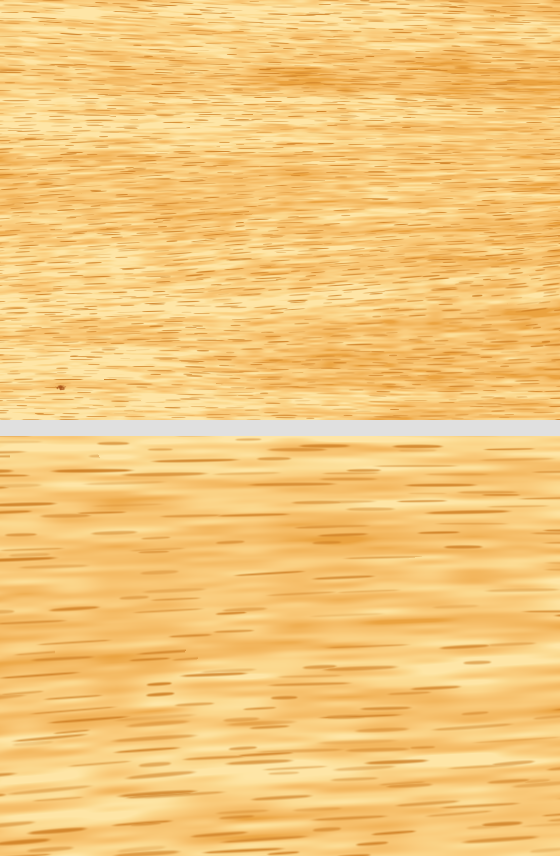
Top, the full canvas; bottom, a detail of the centre.
Give the GLSL for this texture, as a Shadertoy shader.

```glsl
// Pale golden oak board: flowing horizontal grain with short dark pores.

// Tones from dark to light
const vec3 TONES[6] = vec3[6](
    vec3(0.92, 0.64, 0.25), vec3(0.95, 0.71, 0.36), vec3(0.965, 0.75, 0.42),
    vec3(0.98, 0.80, 0.49), vec3(0.985, 0.85, 0.56), vec3(0.995, 0.90, 0.65));
const vec3 PORE_COLOR = vec3(0.80, 0.48, 0.12);
const vec3 KNOT_COLOR = vec3(0.62, 0.27, 0.05);

// Lengths are in canvas heights
const float MEAN_TONE = 3.25;
const float SIDE_LIGHT = 1.7;
const float BAND_CONTRAST = 1.9;
const float FIBER_CONTRAST = 2.9;
const float ARCH_TILT = 0.06;
const float WAVINESS = 0.022;
const int PORE_LAYERS = 3;
const vec2 PORE_CELL = vec2(0.085, 0.0185);
const float PORE_HALF_WIDTH = 0.0014;
const float PORE_STRENGTH = 0.88;
const vec2 KNOT_CENTER = vec2(0.145, 0.077);
const vec2 KNOT_RADIUS = vec2(0.009, 0.005);

float hash(vec2 p) {
    return fract(sin(dot(p, vec2(127.1, 311.7))) * 43758.5453);
}

float noise(vec2 p) {
    vec2 i = floor(p), f = fract(p);
    f = f * f * (3.0 - 2.0 * f);
    return mix(mix(hash(i), hash(i + vec2(1, 0)), f.x),
               mix(hash(i + vec2(0, 1)), hash(i + vec2(1, 1)), f.x), f.y);
}

// Noise centred on zero
float grain(vec2 p) {
    return noise(p) - 0.5;
}

// Straightens the gently arched grain lines
vec2 grainSpace(vec2 p) {
    float rise = smoothstep(0.05, 0.4, p.y) * (1.0 - smoothstep(0.4, 0.85, p.y));
    float fall = 0.5 * smoothstep(0.6, 1.0, p.y);
    float wave = grain(p * vec2(1.6, 3.0)) + 0.25 * grain(p * vec2(5.0, 9.0) + 7.0);
    return vec2(p.x, p.y - ARCH_TILT * p.x * (rise - fall) + WAVINESS * wave);
}

// Darkness of the tapered dashes in one staggered layer of cells
float poreLayer(vec2 q, float layer, float density, float soft) {
    vec2 g = q / PORE_CELL + layer * vec2(0.37, 0.345);
    float row = floor(g.y);
    g.x += 9.0 * hash(vec2(row, layer + 3.0));
    vec2 id = vec2(floor(g.x), row) + 37.0 * layer;

    float halfLength = mix(0.13, 0.45, hash(id + 0.3));
    vec2 jitter = vec2(hash(id + 0.5), hash(id + 0.7)) - 0.5;
    vec2 center = 0.5 + jitter * vec2(1.0 - 2.0 * halfLength, 0.6);
    vec2 d = (fract(g) - center) * PORE_CELL;
    d.y -= 0.03 * d.x * (hash(id + 0.9) - 0.3);

    float along = d.x / (halfLength * PORE_CELL.x);
    float taper = max(1.0 - along * along, 0.0);
    float width = PORE_HALF_WIDTH * sqrt(taper) * mix(0.5, 1.15, hash(id + 0.2));
    float dash = 1.0 - smoothstep(width - soft, width + soft, abs(d.y));
    float present = step(hash(id + 0.1), density);
    return dash * present * smoothstep(0.0, 0.5, taper) * mix(0.25, 1.0, hash(id + 0.4));
}

vec3 toneColor(float tone) {
    tone = clamp(tone, 0.0, 4.999);
    int i = int(tone);
    return mix(TONES[i], TONES[i + 1], fract(tone));
}

void mainImage(out vec4 fragColor, in vec2 fragCoord) {
    vec2 p = fragCoord / iResolution.y;
    float across = fragCoord.x / iResolution.x;
    float soft = 0.65 * max(1.0 / iResolution.y, 0.0018);
    vec2 q = grainSpace(p);

    // Broad growth bands
    float bands = 0.8 * grain(q * vec2(0.7, 6.0) + 2.0)
                + grain(q * vec2(0.9, 16.0) + 11.0)
                + grain(q * vec2(1.3, 38.0) + 23.0);

    // Long fibers, then shorter and finer flecks
    float fibers = 0.8 * grain(q * vec2(4.0, 80.0) + 31.0)
                 + grain(q * vec2(11.0, 150.0) + 47.0)
                 + 0.9 * grain(q * vec2(28.0, 215.0) + 71.0);

    float tone = MEAN_TONE + SIDE_LIGHT * (0.5 - across)
               + BAND_CONTRAST * bands + FIBER_CONTRAST * fibers;
    vec3 color = toneColor(tone);

    // Pores gather in some bands
    float density = mix(0.35, 1.0, noise(q * vec2(1.2, 9.0) + 61.0));
    float pores = 0.0;
    for (int i = 0; i < PORE_LAYERS; i++)
        pores = max(pores, poreLayer(q, float(i), density, soft));
    color = mix(color, PORE_COLOR, PORE_STRENGTH * pores);

    // Small pin knot
    float knot = length((p - KNOT_CENTER) / KNOT_RADIUS) + grain(p * 250.0);
    color = mix(color, KNOT_COLOR, 0.8 * (1.0 - smoothstep(0.3, 1.5, knot)));

    fragColor = vec4(color, 1.0);
}
```
